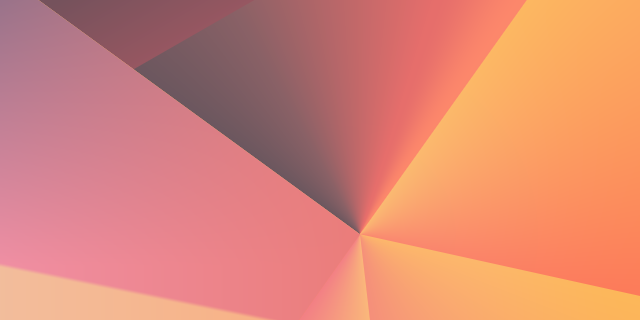
This background is drawn by a WebGL 1 fragment shader. Its source:

```glsl
precision highp float;
// Folded-paper background: five wedges meet at one hub, each shaded by a
// conic sweep around it. A dark fold at the top and a peach sheet at the
// lower left are laid over them as half planes.

uniform vec2 u_resolution;

#define HUB vec2(1.125, 0.268)
#define FOLD_TIP vec2(0.422, 0.786)
#define SHEET_START vec2(0.0, 0.172)
// Ray angles around the hub, in radians
#define RAY_UPPER_LEFT 2.512
#define RAY_UPPER_RIGHT 0.952
#define RAY_RIGHT -0.217
#define RAY_DOWN -1.455
#define RAY_LOWER_LEFT -2.187
#define FOLD_ANGLE 0.521
#define SHEET_ANGLE -0.2006
#define SHEET_BLUR 0.008

// Signed distance to a line through the origin, positive on its left
float lineSide(vec2 q, float angle) {
  return cos(angle) * q.y - sin(angle) * q.x;
}

// Antialiased coverage of the positive side
float cover(float d) {
  return clamp(d * u_resolution.y + 0.5, 0.0, 1.0);
}

// Coverage of the wedge running counterclockwise between two rays
float wedge(vec2 q, float from, float to) {
  return cover(lineSide(q, from)) * cover(-lineSide(q, to));
}

// Position of an angle within a sweep, from 0 to 1
float sweep(float angle, float from, float to) {
  return clamp((angle - from) / (to - from), 0.0, 1.0);
}

// Coral to slate, for the upper wedge
vec3 upperColor(float t) {
  vec3 c = mix(vec3(0.99, 0.53, 0.42), vec3(0.90, 0.43, 0.42), smoothstep(0.0, 0.2, t));
  c = mix(c, vec3(0.70, 0.40, 0.41), clamp((t - 0.2) / 0.3, 0.0, 1.0));
  c = mix(c, vec3(0.54, 0.38, 0.40), clamp((t - 0.5) / 0.22, 0.0, 1.0));
  return mix(c, vec3(0.42, 0.34, 0.37), clamp((t - 0.72) / 0.28, 0.0, 1.0));
}

// Orange to light amber, deepening away from the hub
vec3 rightColor(float t, float radius) {
  vec3 nearHub = mix(vec3(0.98, 0.53, 0.44), vec3(0.98, 0.73, 0.45), t);
  vec3 far = mix(vec3(0.99, 0.48, 0.35), vec3(0.99, 0.72, 0.38), t);
  return mix(nearHub, far, smoothstep(0.0, 0.95, radius));
}

// Mauve, rose and coral across the left wedge
vec3 leftColor(vec2 p) {
  vec3 rim = mix(vec3(0.94, 0.56, 0.64), vec3(0.60, 0.45, 0.54),
                 clamp((p.y - 0.17) / 0.83, 0.0, 1.0));
  return mix(rim, vec3(0.92, 0.49, 0.48), clamp(p.x / 1.1, 0.0, 1.0));
}

void main() {
  vec2 p = gl_FragCoord.xy / u_resolution * vec2(2.0, 1.0);
  vec2 q = p - HUB;
  float angle = atan(q.y, q.x);
  float radius = length(q);

  // Right wedge as the base
  vec3 color = rightColor(sweep(angle, RAY_RIGHT, RAY_UPPER_RIGHT), radius);

  // Lower wedges
  vec3 lower = mix(vec3(0.96, 0.56, 0.48), vec3(0.99, 0.72, 0.42),
                   sweep(angle, RAY_DOWN, RAY_RIGHT));
  lower.b -= 0.07 * smoothstep(0.3, 0.9, radius);
  color = mix(color, lower, wedge(q, RAY_DOWN, RAY_RIGHT));
  vec3 sliver = mix(vec3(0.95, 0.50, 0.52), vec3(0.98, 0.72, 0.48),
                    sweep(angle, RAY_LOWER_LEFT, RAY_DOWN));
  color = mix(color, sliver, wedge(q, RAY_LOWER_LEFT, RAY_DOWN));

  // Upper wedge with the dark fold
  float foldDistance = lineSide(p - FOLD_TIP, FOLD_ANGLE);
  vec3 fold = mix(vec3(0.59, 0.34, 0.38), vec3(0.46, 0.32, 0.36),
                  clamp(foldDistance / 0.3, 0.0, 1.0));
  vec3 upper = upperColor(sweep(angle, RAY_UPPER_RIGHT, RAY_UPPER_LEFT));
  upper = mix(upper, fold, cover(foldDistance));
  color = mix(color, upper, wedge(q, RAY_UPPER_RIGHT, RAY_UPPER_LEFT));

  // Left wedge with the soft-edged peach sheet
  vec3 peach = mix(vec3(0.95, 0.74, 0.61), vec3(0.97, 0.70, 0.53),
                   clamp(p.x / 0.8, 0.0, 1.0));
  float sheetDistance = -lineSide(p - SHEET_START, SHEET_ANGLE);
  vec3 left = mix(leftColor(p), peach,
                  smoothstep(-SHEET_BLUR, SHEET_BLUR, sheetDistance));
  color = mix(color, left, wedge(q, RAY_UPPER_LEFT, RAY_LOWER_LEFT));

  gl_FragColor = vec4(color, 1.0);
}
```
